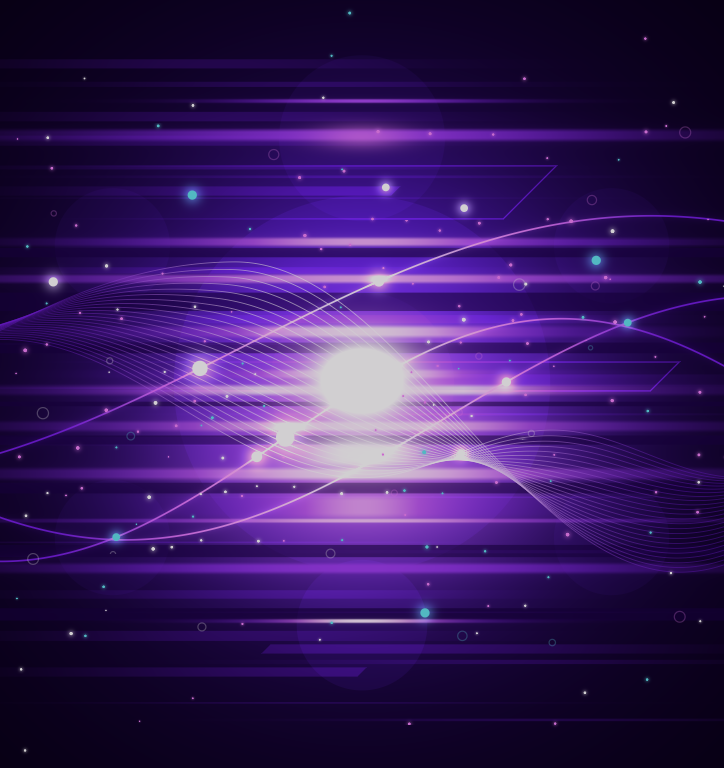
Reproduce this background procedurally as a WebGL 1 fragment shader.

```glsl
precision highp float;
uniform vec2 u_resolution;
const vec3 NIGHT = vec3(0.05, 0.0, 0.135);
const vec3 INDIGO = vec3(0.35, 0.14, 0.76);
const vec3 VIOLET = vec3(0.4, 0.1, 0.76);
const vec3 PINK = vec3(0.78, 0.42, 0.8);
const vec3 WHITE = vec3(0.82, 0.81, 0.82);
const vec3 TEAL = vec3(0.32, 0.72, 0.76);
const vec2 GLOW_SIZE = vec2(0.29, 0.28);
const float LINE_WIDTH = 0.0008;
const float MESH_LINES = 24.0;
const float ROWS = 26.0;
vec3 col;
vec2 p;
float pixel;

float hash(vec2 s) { return fract(sin(dot(s, vec2(127.1, 311.7))) * 43758.5453); }
float fill(float d) { return clamp(0.5 - d / pixel, 0.0, 1.0); }
float stroke(float d, float w) { return fill(abs(d) - w); }
float blob(float y, vec2 size) { vec2 q = (p - vec2(0.0, y)) / size; return exp(-dot(q, q)); }
void disc(vec2 c, float r, float amount) { col += INDIGO * amount * fill(length(p - c) - r); }
void shade(float y, float h) { col = mix(col, NIGHT * 1.6, 0.6 * stroke(p.y - y, h)); }

// Tapered bar with a soft halo, hottest in the middle
void streak(float y, float h, float reach, float heat) {
  float d = abs(p.y - y), fade = exp(-p.x * p.x / (reach * reach));
  vec3 tint = mix(VIOLET, PINK, min(fade * fade * (0.3 + heat), 1.0));
  tint = mix(tint, WHITE, clamp(heat * fade * fade * fade * 1.5 - 0.5, 0.0, 1.0));
  float body = smoothstep(h * 1.3 + pixel, h * 0.5, d) * 0.75 + 0.4 * exp(-d / h);
  col = mix(col, tint, min(body, 1.0) * fade);
}
// Long bar with a slanted end, on the right for side = 1
void slab(float y, float end, float side) {
  float d = max(abs(p.y - y) - 0.006, side * (p.x - p.y + y - end));
  col += VIOLET * 0.25 * fill(d) * smoothstep(0.6, 0.0, abs(p.x));
}
// Outline that fades to the left, with a slanted right side
void frame(float top, float bottom, float corner) {
  float d = max(max(p.y - top, bottom - p.y), (p.x - p.y + top - corner) * 0.707);
  col += VIOLET * 0.5 * stroke(d, LINE_WIDTH) * smoothstep(-0.45, 0.2, p.x);
}
// Sine curve: base height, amplitude, frequency, shift
float wave(float x, vec4 s) { return s.x + s.y * sin(s.z * (x + s.w)); }
void curve(vec4 s) {
  float slope = s.y * s.z * cos(s.z * (p.x + s.w));
  float d = (p.y - wave(p.x, s)) / sqrt(1.0 + slope * slope);
  vec3 tint = mix(PINK, VIOLET, smoothstep(0.2, 0.42, abs(p.x)));
  tint = mix(WHITE, tint, smoothstep(0.0, 0.25, abs(p.x)));
  col = mix(col, tint, 0.8 * stroke(d, LINE_WIDTH * 1.4));
  col += tint * 0.12 * exp(-abs(d) / 0.004);
}
// Mesh strand between a tall swell (k = 0) and a low ripple (k = 1)
float strand(float x, float k) {
  float u = x + 0.165 + 0.1 * k;
  float swell = -0.043 + 0.202 * cos(u * (u < 0.0 ? 3.2 : 5.42));
  float dip = x < 0.0 ? 0.09 - 0.09 * cos(6.7 * x) : 0.031 - 0.031 * cos(12.7 * x);
  return mix(swell, dip - 0.122, k);
}
void node(float x, float y, float r, vec3 tint) {
  float d = length(p - vec2(x, y));
  col += tint * 0.45 * exp(-d * d / (r * r * 4.0));
  col = mix(col, tint, fill(d - r));
}
void rider(float x, vec4 s, float r, vec3 tint) { node(x, wave(x, s), r, tint); }
// Jittered speck or ring in some cells of a grid
void scatter(float cells, float chance, float size, float ring) {
  vec2 id = floor(p * cells), spot = 0.25 + 0.5 * vec2(hash(id + 3.1), hash(id + 7.7));
  float d = length(p - (id + spot) / cells), r = size * (0.5 + hash(id + 1.3));
  float on = step(hash(id + 9.2), chance * (1.1 - 2.0 * abs(p.y))), pick = hash(id + 5.9);
  vec3 tint = pick < 0.2 ? TEAL : (pick < 0.7 ? PINK : WHITE);
  float speck = fill(d - r) + 0.35 * exp(-d * d / (r * r * 5.0));
  col = mix(col, tint, on * min(mix(speck, 0.3 * stroke(d - r, LINE_WIDTH), ring), 1.0));
}

void main() {
  pixel = 1.0 / u_resolution.y;
  p = (gl_FragCoord.xy - 0.5 * u_resolution) * pixel;
  // Night glow and translucent discs
  float zone = 0.75 + 0.25 * stroke(p.y - 0.02, 0.312);
  col = NIGHT * (1.15 - 1.2 * dot(p, p)) + INDIGO * 0.95 * zone * blob(0.0, GLOW_SIZE);
  disc(vec2(0.0), 0.245, 0.1); disc(vec2(0.0), 0.12, 0.1);
  disc(vec2(0.0, 0.32), 0.108, 0.06); disc(vec2(0.0, -0.314), 0.085, 0.09);
  for (float i = -1.0; i < 2.0; i += 2.0) {
    disc(vec2(0.325 * i, 0.18), 0.075, 0.05); disc(vec2(0.325 * i, -0.2), 0.075, 0.05);
  }
  col = mix(col, PINK, 0.8 * blob(-0.08, vec2(0.18, 0.13)));
  // Random thin rows, then dark gaps
  for (float i = 0.0; i < ROWS; i++) {
    vec2 seed = vec2(i, 2.7);
    float y = (i + hash(seed)) / ROWS * 0.9 - 0.45, h = 0.001 + 0.007 * pow(hash(seed + 4.0), 3.0);
    float x = p.x - 0.5 * hash(seed + 8.0) + 0.25;
    col += VIOLET * 0.18 * stroke(p.y - y, h) * exp(-x * x / 0.06);
  }
  shade(0.171, 0.006); shade(0.107, 0.012); shade(0.047, 0.007); shade(-0.026, 0.003);
  shade(-0.073, 0.006); shade(-0.1355, 0.007); shade(-0.2175, 0.008); shade(-0.3, 0.008);
  // Light streaks, slabs and frames
  streak(0.3685, 0.002, 0.17, 0.1); streak(0.324, 0.007, 0.36, 0.0);
  col = mix(col, PINK, 0.6 * blob(0.322, vec2(0.06, 0.016)));
  streak(0.185, 0.005, 0.32, 0.6); streak(0.137, 0.005, 0.45, 0.6);
  streak(0.068, 0.007, 0.27, 1.0); streak(0.013, 0.005, 0.2, 1.2);
  streak(-0.008, 0.006, 0.36, 1.5); streak(-0.055, 0.006, 0.36, 1.0);
  streak(-0.0925, 0.014, 0.14, 1.1); streak(-0.117, 0.007, 0.38, 0.9);
  streak(-0.16, 0.015, 0.18, 0.55); streak(-0.178, 0.002, 0.35, 0.7);
  streak(-0.24, 0.006, 0.36, 0.0); streak(-0.3086, 0.002, 0.16, 0.9);
  slab(0.2513, 0.044, 1.0); slab(-0.345, -0.125, -1.0); slab(-0.375, 0.0, 1.0);
  frame(0.284, 0.215, 0.253); frame(0.0286, -0.009, 0.413);
  // White core in a pink bloom
  col = mix(col, PINK, 0.6 * blob(0.0, vec2(0.1, 0.07)));
  float core = 2.2 * blob(0.004, vec2(0.06, 0.047)) + 0.9 * blob(-0.09, vec2(0.08, 0.025));
  col = mix(col, WHITE, min(core, 1.0));
  // Woven mesh
  float inner = smoothstep(0.45, 0.1, abs(p.x));
  for (float i = 0.0; i < MESH_LINES; i++) {
    float k = i / (MESH_LINES - 1.0), y = strand(p.x, k);
    float slope = (strand(p.x + 0.001, k) - y) / 0.001;
    float line = stroke((p.y - y) / sqrt(1.0 + slope * slope), LINE_WIDTH * 0.7);
    col = mix(col, mix(VIOLET, mix(PINK, WHITE, inner), inner), line * (0.4 + 0.25 * inner));
  }
  // Long curves, specks and nodes
  vec4 rise = vec4(0.047, 0.172, 2.94, 0.158), crest = vec4(-0.073, 0.158, 4.31, 0.105);
  vec4 sweep = vec4(-0.044, 0.159, 3.77, -0.109);
  curve(rise); curve(crest); curve(sweep);
  scatter(11.0, 0.25, 0.005, 1.0); scatter(17.0, 0.4, 0.0016, 0.0); scatter(26.0, 0.25, 0.0012, 0.0);
  rider(-0.211, rise, 0.01, WHITE); rider(0.022, rise, 0.007, WHITE);
  rider(-0.1, crest, 0.012, WHITE); rider(-0.137, crest, 0.007, WHITE);
  rider(-0.32, crest, 0.005, TEAL); rider(0.188, sweep, 0.006, WHITE);
  rider(0.346, sweep, 0.005, TEAL); node(0.129, -0.09, 0.005, WHITE);
  node(-0.402, 0.133, 0.006, WHITE); node(0.305, 0.161, 0.006, TEAL);
  node(-0.221, 0.246, 0.006, TEAL); node(0.082, -0.298, 0.006, TEAL);
  node(0.031, 0.256, 0.005, WHITE); node(0.133, 0.229, 0.005, WHITE);
  gl_FragColor = vec4(min(col, WHITE), 1.0);
}
```
